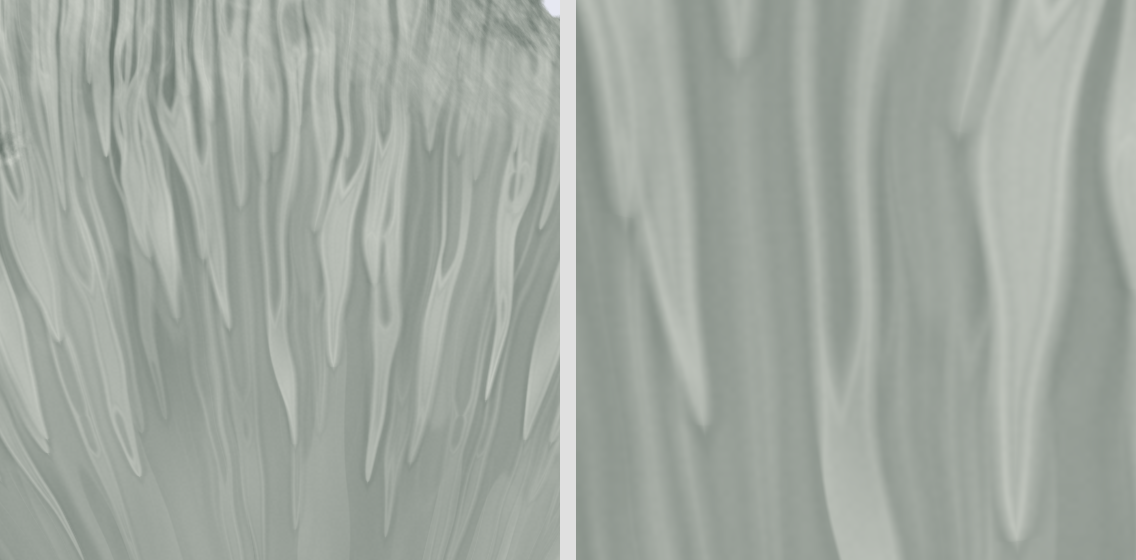
Left: the whole. Right: its middle third, enlarged.
Reproduce this texture procedurally as a WebGL 2 fragment shader.

```glsl
#version 300 es
precision highp float;
uniform vec2 u_resolution;
out vec4 fragColor;

float hash(vec2 p) {
    vec3 q = fract(vec3(p.xyx) * vec3(0.1031, 0.1030, 0.0973));
    q += dot(q, q.yzx + 33.33);
    return fract((q.x + q.y) * q.z);
}

float noise(vec2 p) {
    vec2 i = floor(p), f = fract(p);
    f = f * f * (3.0 - 2.0 * f);
    return mix(mix(hash(i), hash(i + vec2(1, 0)), f.x),
               mix(hash(i + vec2(0, 1)), hash(i + vec2(1, 1)), f.x), f.y);
}

float fbm(vec2 p) {
    float sum = 0.0, amp = 0.5;
    for (int i = 0; i < 4; i++) {
        sum += amp * noise(p);
        p = p * 2.03 + 17.1;
        amp *= 0.5;
    }
    return sum;
}

float smoothMin(float a, float b, float k) {
    float h = max(k - abs(a - b), 0.0) / k;
    return min(a, b) - 0.25 * h * h * k;
}

// Depth inside hanging fingers that taper to a tip and fork upwards
float fingerDepth(vec2 q, float columns, float tipLow, float tipHigh, float seed) {
    float x = q.x * columns + 40.0, depth = -1.0;
    for (int i = -1; i <= 1; i++) {
        float id = floor(x) + float(i);
        vec2 key = vec2(id, seed);
        float rise = q.y - mix(tipLow, tipHigh, hash(key));
        float center = id + 0.5 + 0.5 * (hash(key + 7.3) - 0.5)
                     + 0.35 * (noise(vec2(q.y * 5.0, id * 9.7 + seed)) - 0.5);
        float width = mix(0.19, 0.33, hash(key + 3.1)) * pow(clamp(rise / 0.25, 0.0, 1.0), 0.45);
        width *= 0.6 + 0.8 * noise(vec2(q.y * 9.0, id * 5.3 + seed));
        float fork = smoothstep(0.0, 0.14, rise - mix(0.14, 0.36, hash(key + 5.7)));
        float lens = 0.9 * smoothstep(0.45, 0.85, noise(vec2(q.y * 9.0, id * 3.7 + seed)));
        float gap = width * mix(-1.0, 0.55, max(fork, lens));
        float side = x - center;
        float d = smoothMin(width - abs(side), length(vec2(side + 0.15 * width, 0.03)) - gap, 0.04);
        depth = max(depth, d - 0.4 * columns * max(-rise, 0.0));
    }
    return depth / columns;
}

// Lays one set of glossy fingers over the tone, with rim, fold lines and shadow
float layFingers(float tone, float depth, float gloss, float strength, vec2 q) {
    float soft = 0.5 / u_resolution.y + 0.001 + 0.004 * smoothstep(0.35, 0.75, noise(q * vec2(20, 6)));
    float body = smoothstep(-soft, soft, depth);
    float folds = sin(depth * 1100.0 + 14.0 * noise(q * vec2(40, 8)));
    float light = gloss + 0.055 * folds * smoothstep(0.35, 0.8, q.y) * noise(q * vec2(25, 7))
                + 0.34 * (noise(q * vec2(34, 7) + 3.0) - 0.5);
    float rim = noise(q * vec2(30, 8) + 70.0);
    light += 0.14 * rim * exp(-pow((depth - 0.003) / 0.0016, 2.0));
    light -= 0.13 * rim * exp(-pow((depth - 0.007) / 0.0018, 2.0));
    tone -= strength * 0.11 * exp(-pow((depth + 0.004) / 0.004, 2.0));
    return mix(tone, light, body * strength);
}

void main() {
    vec2 p = gl_FragCoord.xy / u_resolution;

    // Fanned coordinates: streaks lean towards the bottom centre
    float left = smoothstep(0.4, 0.0, p.x);
    float spread = exp(-(1.15 * p.y - 0.55 * p.y * p.y));
    vec2 q = vec2((p.x - 0.55) * spread, p.y);
    q.x += 0.024 * (noise(p * vec2(5, 4)) - 0.5) + 0.006 * (noise(p * vec2(20, 12)) - 0.5);
    q.y += 0.03 * (noise(p * vec2(12, 5) + 8.0) - 0.5);

    // Soft film underneath with dark furrows at the left
    float tone = 0.47 + 0.4 * (fbm(q * vec2(15, 2.2) + 5.0) - 0.47);
    tone += 0.14 * (noise(p * 3.0 + 2.0) - 0.5) + 0.05 * smoothstep(0.3, 0.8, p.x);
    tone -= left * 0.6 * smoothstep(0.4, 0.85, noise(q * vec2(26, 1.6) + 30.0));

    // Broad pale veils and thin creases running along the streaks
    tone += 0.14 * smoothstep(0.5, 0.56, noise(q * vec2(24, 3) + 90.0));
    float crease = abs(noise(q * vec2(34, 3.5) + 60.0) - 0.5);
    tone += 0.07 * smoothstep(0.06, 0.0, crease) * noise(p * 7.0);

    // Faint low fingers, then brighter sets getting finer towards the top
    tone = layFingers(tone, fingerDepth(q, 18.0, -0.25, 0.3, 11.0), 0.64 + 0.22 * left, 0.6 + 0.3 * left, q);
    tone = layFingers(tone, fingerDepth(q, 15.0, 0.12, 0.48, 23.0), 0.89, 0.95, q);
    tone = layFingers(tone, fingerDepth(q, 21.0, 0.46, 0.74, 37.0), 0.89, 0.9, q);
    tone = layFingers(tone, fingerDepth(q, 36.0, 0.68, 0.96, 53.0), 0.88, 0.8, q);

    // Marbled fold lines and dark slits among the topmost fingers
    float top = smoothstep(0.68, 0.95, p.y);
    float marble = noise(q * vec2(75, 9) + 1.2 * noise(q * vec2(22, 8)));
    tone += top * (0.1 * smoothstep(0.1, 0.0, abs(marble - 0.5)) - 0.3 * smoothstep(0.66, 0.86, marble));

    // Crinkled crest sloping down to the upper right
    float crest = p.y - 0.9 + 0.2 * (p.x - 0.7);
    float right = smoothstep(0.55, 0.85, p.x);
    float crinkle = fbm(vec2(p.x + 0.6 * p.y, p.y) * vec2(80, 40));
    float band = right * exp(-pow((crest + 0.03) / 0.055, 2.0));
    tone = mix(tone, 0.82 + 0.6 * (crinkle - 0.47), 0.6 * band);
    float shade = smoothstep(0.7, 0.95, p.x) * smoothstep(0.03, 0.08, crest);
    tone = mix(tone, 0.38 + 1.4 * (crinkle - 0.47), 0.75 * shade);
    tone += 0.25 * (crinkle - 0.47) * top;

    // Small pucker at the left edge and a glint in the top corner
    float pucker = length((p - vec2(0.01, 0.74)) * vec2(1.0, 1.2));
    float swirl = fbm(p * 45.0) - 0.47;
    tone += 1.5 * swirl * smoothstep(0.07, 0.02, pucker);
    float glint = smoothstep(0.035, 0.025, length(p - 1.0) + 0.02 * (crinkle - 0.5));

    tone += 0.04 * (noise(p * 260.0) - 0.5);
    vec3 color = mix(vec3(0.46, 0.50, 0.47), vec3(0.74, 0.76, 0.73), clamp(tone, -0.15, 1.15));
    fragColor = vec4(mix(color, vec3(0.9, 0.91, 0.95), glint), 1.0);
}
```
